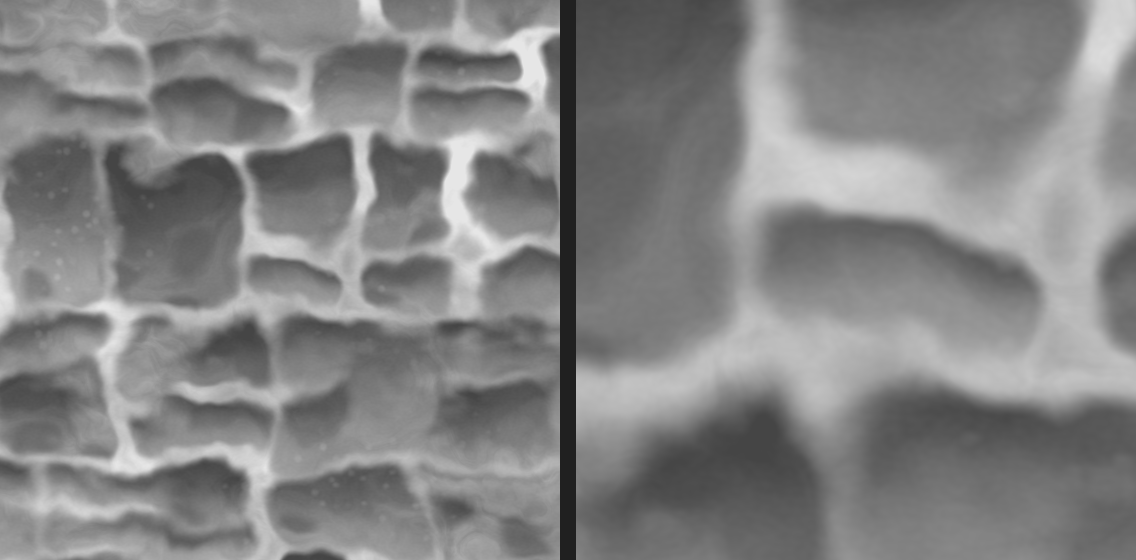
Left, the full canvas; right, a detail of the centre.
Reproduce this texture procedurally as a WebGL 2 fragment shader.

```glsl
#version 300 es
precision highp float;
uniform vec2 u_resolution;
out vec4 fragColor;

// Layout
const float ROWS = 4.3;
const vec2 COLUMN_RANGE = vec2(3.8, 7.4);
const float EDGE_JITTER = 0.55;
const vec2 SIDE_WALL = vec2(0.007, 0.026);
const vec2 LEVEL_WALL = vec2(0.008, 0.032);
const float MERGE_CHANCE = 0.16;
const float SPLIT_CHANCE = 0.62;
const float CORNER = 0.036;
const float BLEND = 80.0;
const float WARP = 0.05;
const float PIT_GRID = 8.0;
const float SPECK_GRID = 36.0;
// Tones
const vec2 CAVITY_TONES = vec2(0.57, 0.32);
const float WALL_TONE = 0.605;
const float RIDGE_GAIN = 0.17;
const float VEIL_TONE = 0.62;
const float PIT_TONE = 0.34;
const float SPECK_GAIN = 0.07;
const float GRAIN = 0.014;

vec2 hash2(vec2 p) {
    vec3 q = fract(p.xyx * vec3(0.1031, 0.1030, 0.0973));
    q += dot(q, q.yzx + 33.33);
    return fract((q.xx + q.yz) * q.zy);
}

float gradientNoise(vec2 p) {
    vec2 i = floor(p), f = p - i;
    vec2 u = f * f * f * (f * (f * 6.0 - 15.0) + 10.0);
    vec4 g;
    for (int k = 0; k < 4; k++) {
        vec2 corner = vec2(k & 1, k >> 1);
        float angle = 6.28318 * hash2(i + corner + 71.0).x;
        g[k] = dot(vec2(cos(angle), sin(angle)), f - corner);
    }
    return mix(mix(g.x, g.y, u.x), mix(g.z, g.w, u.x), u.y);
}

float fbm(vec2 p) {
    float sum = 0.0;
    for (float amplitude = 1.0; amplitude > 0.1; amplitude *= 0.5) {
        sum += amplitude * gradientNoise(p);
        p = mat2(1.6, 1.2, -1.2, 1.6) * p + 5.3;
    }
    return sum;
}

float roundedBox(vec2 p, vec2 halfSize) {
    float radius = min(CORNER, 0.85 * min(halfSize.x, halfSize.y));
    vec2 q = abs(p) - halfSize + radius;
    return length(max(q, 0.0)) + min(max(q.x, q.y), 0.0) - radius;
}

float rowEdge(float row) {
    return (row + EDGE_JITTER * (hash2(vec2(row, 40.0)).x - 0.5)) / ROWS;
}

// Position and half thickness of the wall left of a cell
vec2 sideWall(float column, float row, float columns, float shift) {
    vec2 h = hash2(vec2(column + 13.0, row + 57.0));
    float x = (column + EDGE_JITTER * (h.x - 0.5) - shift) / columns;
    return vec2(x, h.y < MERGE_CHANCE ? -0.006 : mix(SIDE_WALL.x, SIDE_WALL.y, fract(h.y * 7.0)));
}

// Smooth union of all cavities, some split in two: x = distance, y = floor tone
vec2 cavities(vec2 p) {
    vec2 total = vec2(0.0);
    for (int n = 0; n < 18; n++) {
        float row = floor(p.y * ROWS) + float(n / 6 - 1), part = float(n & 1);
        vec2 rowHash = hash2(vec2(row + 9.0, 23.0));
        float columns = mix(COLUMN_RANGE.x, COLUMN_RANGE.y, rowHash.x), shift = rowHash.y * 5.0;
        float column = floor(p.x * columns + shift) + float((n / 2) % 3 - 1);
        vec2 cut = hash2(vec2(column + 5.0, row + 29.0));
        bool split = cut.x < SPLIT_CHANCE;
        if (!split && part > 0.5) continue;
        vec2 h = hash2(vec2(column + 31.0 + 50.0 * part, row + 83.0));
        vec2 left = sideWall(column, row, columns, shift);
        vec2 right = sideWall(column + 1.0, row, columns, shift);
        vec2 span = vec2(rowEdge(row), rowEdge(row + 1.0));
        float middle = mix(span.x, span.y, mix(0.3, 0.7, cut.y));
        if (split) span = part < 0.5 ? vec2(span.x, middle) : vec2(middle, span.y);
        float inset = mix(LEVEL_WALL.x, LEVEL_WALL.y, h.x * h.x);
        vec2 low = vec2(left.x + left.y, span.x + inset);
        vec2 high = vec2(right.x - right.y, span.y - inset);
        vec2 halfSize = max(0.5 * (high - low), 0.01);
        float rise = smoothstep(0.0, 1.0, 0.5 * (p.y - low.y) / halfSize.y);
        float tone = mix(CAVITY_TONES.x, CAVITY_TONES.y, rise) + 0.14 * (h.y - 0.5);
        total += exp(-BLEND * roundedBox(p - 0.5 * (low + high), halfSize)) * vec2(1.0, tone);
    }
    return vec2(-log(total.x) / BLEND, total.y / total.x);
}

// Scattered round spots: coverage of the strongest one
float spots(vec2 p, float grid, float chance, vec2 radii, float softness) {
    float cover = 0.0;
    for (int k = 0; k < 9; k++) {
        vec2 id = floor(p * grid) + vec2(k % 3, k / 3) - 1.0;
        vec2 h = hash2(id + grid * 3.0);
        vec2 offset = (p * grid - id - 0.15 - 0.7 * hash2(id + 117.0)) * vec2(mix(0.7, 1.1, h.y), 1.0);
        float d = length(offset) - mix(radii.x, radii.y, h.y);
        cover = max(cover, step(h.x, chance) * (1.0 - smoothstep(-softness, softness, d)));
    }
    return cover;
}

void main() {
    vec2 p = gl_FragCoord.xy / u_resolution.y;
    vec2 drift = vec2(fbm(p * 4.5), fbm(p * 4.5 + 19.0)), q = p + WARP * drift;
    float broad = fbm(p * vec2(3.0, 5.0) + 41.0);
    float streaks = fbm(p * vec2(8.0, 17.0) + 3.0 * drift);
    // Walls with bright ridges, floors with specks
    vec2 cavity = cavities(q);
    float ridge = exp(-pow((cavity.x - 0.012) / 0.011, 2.0));
    float wall = WALL_TONE + RIDGE_GAIN * ridge * (1.0 + broad) + 0.14 * broad + 0.07 * streaks;
    float specks = spots(p, SPECK_GRID, 0.45, vec2(0.1, 0.25), 0.14);
    float depth = cavity.y + 0.08 * broad + 0.04 * streaks;
    depth += SPECK_GAIN * specks * smoothstep(0.0, 0.35, fbm(p * 4.0 + 67.0));
    // Pits and pale veils
    float pit = spots(q + 0.012 * drift.yx, PIT_GRID, 0.4, vec2(0.12, 0.36), 0.1);
    depth = mix(depth, PIT_TONE + 0.05 * broad, 0.55 * pit);
    float veil = smoothstep(0.08, 0.42, fbm(p * vec2(3.0, 4.5) + 87.0));
    depth = mix(depth, VEIL_TONE + 0.12 * streaks, 0.75 * veil);
    float softness = mix(0.007, 0.02, smoothstep(-0.4, 0.4, gradientNoise(p * 7.0 + 8.0)));
    float tone = mix(depth, wall, smoothstep(-softness, softness, cavity.x));
    tone += GRAIN * gradientNoise(p * vec2(150.0, 210.0));
    fragColor = vec4(vec3(clamp(tone, 0.27, 0.9)), 1.0);
}
```
